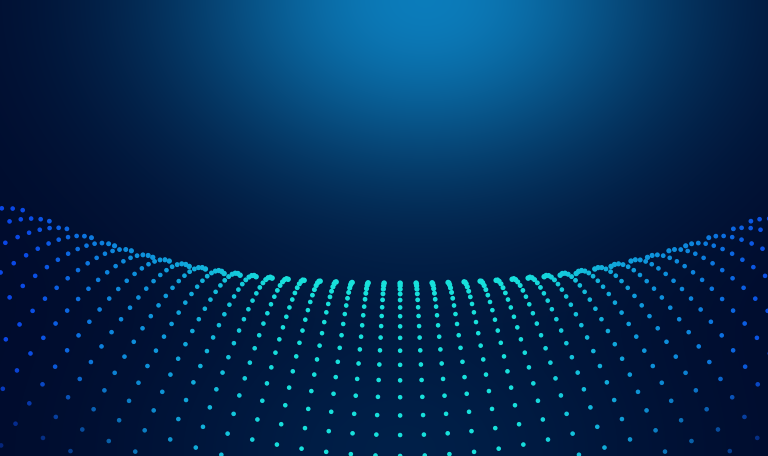
Write a Shadertoy shader that draws this background.

```glsl
// A curved sheet of cyan and blue dots beneath a soft blue glow on navy.

float softBlob(vec2 p, vec2 center, vec2 size) {
    vec2 q = (p - center) / size;
    return exp(-dot(q, q));
}

// Position of a dot on the sheet; rows spread and bend towards the viewer.
vec2 sheetPoint(float column, float row, float spacing) {
    float bend = 0.0175 + 0.00515 * row;
    return vec2(column * spacing, 62.1 + 0.148 * row * row - bend * column * column);
}

vec3 background(vec2 p) {
    vec3 color = vec3(0.0, 0.04, 0.17);
    color += vec3(0.045, 0.445, 0.56) * softBlob(p, vec2(5.5, 0.0), vec2(56.0, 40.6));
    color += vec3(0.0, 0.08, 0.11) * softBlob(p, vec2(0.0, 100.0), vec2(57.0, 37.0));
    return color;
}

vec3 dotColor(float side) {
    vec3 cyan = vec3(0.09, 0.88, 0.86);
    vec3 azure = vec3(0.05, 0.55, 0.86);
    vec3 blue = vec3(0.04, 0.28, 0.90);
    vec3 color = mix(cyan, azure, smoothstep(22.0, 62.0, side));
    return mix(color, blue, smoothstep(58.0, 86.0, side));
}

float dotSheet(vec2 p, float pixel) {
    float coverage = 0.0;
    for (int i = 0; i < 25; i++) {
        float row = float(i);
        float spacing = 3.51 + 0.044 * row + 0.00465 * row * row;
        float column = round(p.x / spacing);

        // Rows well behind the crest are hidden by the fold.
        float crestRow = 0.0174 * column * column;
        float visible = step(crestRow - 2.2, row);

        float radius = mix(0.6, 0.5, smoothstep(0.0, 7.0, row));
        float dist = length(p - sheetPoint(column, row, spacing)) - radius;
        float disc = 1.0 - smoothstep(-0.6 * pixel, 0.6 * pixel, dist);
        coverage = max(coverage, disc * visible);
    }
    return coverage;
}

void mainImage(out vec4 fragColor, in vec2 fragCoord) {
    // Canvas is 100 units tall, y runs down, x is zero on the sheet axis.
    float pixel = 100.0 / iResolution.y;
    vec2 p = vec2(fragCoord.x - 0.521 * iResolution.x, iResolution.y - fragCoord.y) * pixel;
    float side = abs(p.x);

    // Dots dim towards the lower corners.
    float fade = 1.0 - 0.6 * smoothstep(75.0, 100.0, p.y) * smoothstep(40.0, 85.0, side);
    vec3 color = mix(background(p), dotColor(side), dotSheet(p, pixel) * fade);
    fragColor = vec4(color, 1.0);
}
```
